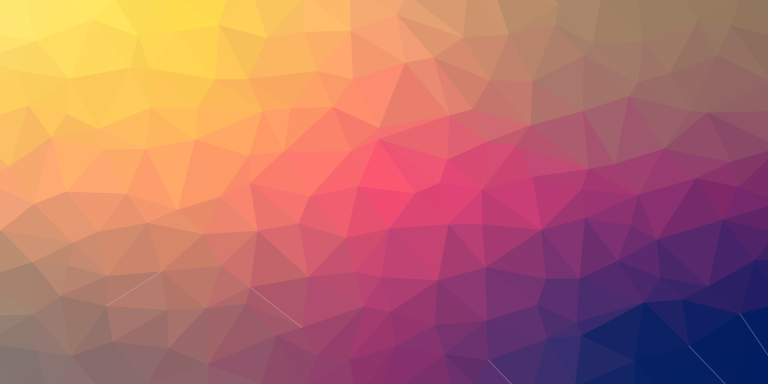
Give the GLSL for this background, as a WebGL 2 fragment shader.

```glsl
#version 300 es
precision highp float;
// Low-poly mesh of flat triangles, shaded from yellow through pink to deep navy.

uniform vec2 u_resolution;
out vec4 fragColor;

#define CELL vec2(0.122, 0.104)   // mean mesh spacing, in canvas heights
#define OFFSET vec2(0.30, 0.81)   // mesh shift, in cells
#define JITTER vec2(0.66, 0.52)   // vertex scatter, in cells
#define STAGGER 0.5               // largest sideways shift of a row, in cells
#define ROW_WAVE 0.2              // height of the row waves, in cells
#define FACET_TINT 0.045          // brightness spread between facets
#define SEAM_CHANCE 0.045         // share of cells with a pale seam
#define SEAM_WIDTH 0.0003
#define SEAM_COLOR vec3(0.86, 0.70, 0.74)
#define NAVY vec3(0.0, 0.125, 0.39)
#define MAGENTA vec3(0.90, 0.22, 0.47)

vec2 hash2(vec2 p) {
  vec3 q = fract(p.xyx * vec3(0.1031, 0.1030, 0.0973));
  q += dot(q, q.yzx + 33.33);
  return fract((q.xx + q.yz) * q.zy);
}

float cross2(vec2 a, vec2 b) { return a.x * b.y - a.y * b.x; }

float area(vec2 a, vec2 b, vec2 c) { return cross2(b - a, c - a); }

// Five evenly spaced colours, blended linearly
vec3 ramp(float t, vec3 a, vec3 b, vec3 c, vec3 d, vec3 e) {
  vec4 s = clamp(t * 4.0 - vec4(0.0, 1.0, 2.0, 3.0), 0.0, 1.0);
  return mix(mix(mix(mix(a, b, s.x), c, s.y), d, s.z), e, s.w);
}

// Smooth colour field: horizontal ramps blended from top to bottom
vec3 gradient(vec2 uv) {
  float x = uv.x;
  vec3 sun = ramp(x, vec3(1.0, 0.90, 0.45), vec3(1.0, 0.86, 0.30),
      vec3(0.97, 0.66, 0.46), vec3(0.65, 0.52, 0.41), vec3(0.56, 0.46, 0.36));
  vec3 amber = ramp(x, vec3(1.0, 0.81, 0.36), vec3(1.0, 0.76, 0.34),
      vec3(0.98, 0.51, 0.43), vec3(0.64, 0.44, 0.42), vec3(0.56, 0.37, 0.39));
  vec3 rose = ramp(x, vec3(0.98, 0.64, 0.47), vec3(1.0, 0.60, 0.42),
      vec3(1.0, 0.32, 0.45), vec3(0.67, 0.22, 0.45), vec3(0.48, 0.15, 0.41));
  vec3 plum = ramp(x, vec3(0.68, 0.54, 0.44), vec3(0.76, 0.48, 0.41),
      vec3(0.74, 0.26, 0.45), vec3(0.38, 0.18, 0.44), vec3(0.16, 0.12, 0.40));
  vec3 dusk = ramp(x, vec3(0.52, 0.47, 0.45), vec3(0.56, 0.39, 0.41),
      vec3(0.56, 0.19, 0.42), vec3(0.18, 0.18, 0.43), vec3(0.0, 0.08, 0.33));
  vec3 color = ramp((0.948 - uv.y) / 0.885, sun, amber, rose, plum, dusk);
  vec2 glow = (uv - vec2(0.62, 0.53)) / vec2(0.10, 0.12);
  color = mix(color, MAGENTA, 0.4 * exp(-dot(glow, glow)));
  float corner = smoothstep(0.76, 0.83, x) * (1.0 - smoothstep(0.15, 0.20, uv.y));
  return mix(color, NAVY, 0.75 * corner);
}

vec2 vertex(vec2 id) {
  vec2 grid = id + OFFSET + JITTER * (hash2(id + 17.0) - 0.5);
  grid.x += STAGGER * hash2(id.yy + 5.0).x;
  grid.y += ROW_WAVE * cos(16.1 * (grid.x * CELL.x - 0.55) + 1.7 * (id.y - 5.0));
  return grid * CELL;
}

// Signed distance to the line a-b, positive on its left
float leftOf(vec2 p, vec2 a, vec2 b) {
  return cross2(b - a, p - a) / length(b - a);
}

float segment(vec2 p, vec2 a, vec2 b) {
  vec2 ab = b - a;
  return length(p - a - ab * clamp(dot(p - a, ab) / dot(ab, ab), 0.0, 1.0));
}

// Favours a short diagonal a-c that leaves two full triangles
float diagonalQuality(vec2 a, vec2 b, vec2 c, vec2 d) {
  return min(area(a, b, c), area(a, c, d)) / dot(c - a, c - a);
}

// Flat facet: colour times coverage in rgb, coverage in a
vec4 facet(vec2 p, vec2 a, vec2 b, vec2 c, float aspect, float pixel) {
  float inside = min(leftOf(p, a, b), min(leftOf(p, b, c), leftOf(p, c, a)));
  float cover = clamp(inside / pixel + 0.5, 0.0, 1.0);
  vec2 center = (a + b + c) / 3.0;
  float tint = (hash2(floor(center * 900.0)).x - 0.5) * FACET_TINT;
  vec3 color = gradient(center / vec2(aspect, 1.0)) * (1.0 + tint);
  return vec4(color, 1.0) * cover;
}

void main() {
  float pixel = 1.0 / u_resolution.y;
  float aspect = u_resolution.x * pixel;
  vec2 p = gl_FragCoord.xy * pixel;
  vec2 home = floor(p / CELL - OFFSET);
  vec4 sum = vec4(gradient(p / vec2(aspect, 1.0)), 1.0) * 0.001;
  float seam = 0.0;

  // Split every nearby quad into two facets
  for (int k = 0; k < 9; k++) {
    vec2 id = home + vec2(k % 3 - 1, k / 3 - 1);
    vec2 a = vertex(id), b = vertex(id + vec2(1.0, 0.0));
    vec2 c = vertex(id + 1.0), d = vertex(id + vec2(0.0, 1.0));

    // Turn the quad so that a-c is the better diagonal
    if (diagonalQuality(a, b, c, d) < diagonalQuality(b, c, d, a)) {
      vec2 first = a;
      a = b; b = c; c = d; d = first;
    }
    sum += facet(p, a, b, c, aspect, pixel);
    sum += facet(p, a, c, d, aspect, pixel);

    // A few diagonals show as hairline seams
    float line = 1.0 - smoothstep(0.0, SEAM_WIDTH + pixel, segment(p, a, c));
    seam = max(seam, line * step(hash2(id + 71.0).y, SEAM_CHANCE));
  }
  fragColor = vec4(mix(sum.rgb / sum.a, SEAM_COLOR, 0.3 * seam), 1.0);
}
```
